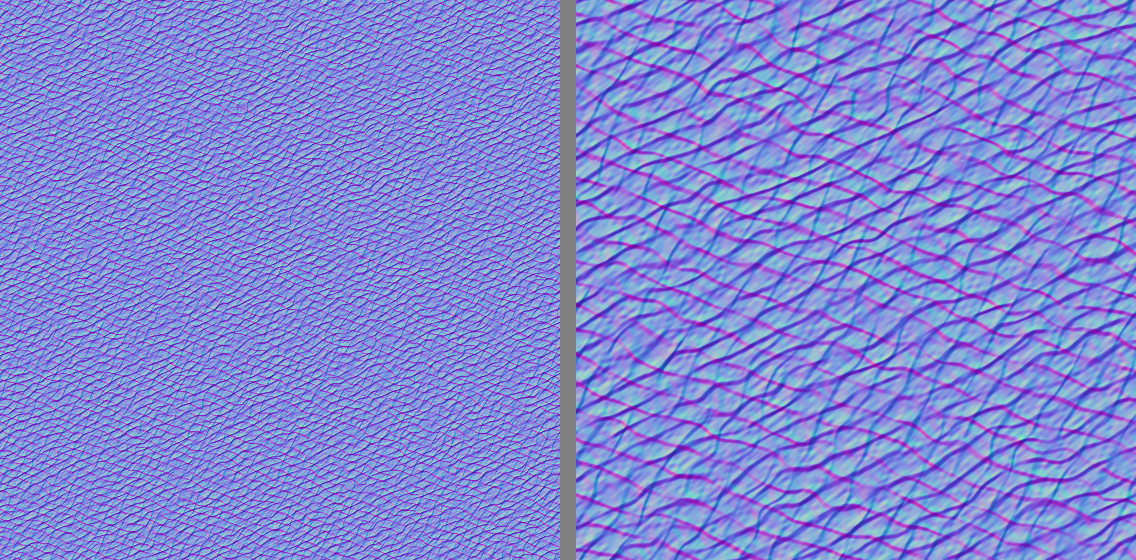
Left: the whole. Right: its middle third, enlarged.
Reproduce this texture map procedurally as a WebGL 2 fragment shader.

```glsl
#version 300 es
precision highp float;
// Normal map of fine leather: three families of wavy, broken creases cross
// each other over a dense wrinkle grain. They are summed as one height
// field, whose slopes are then encoded as colour.
uniform vec2 u_resolution;
out vec4 fragColor;

float hash(vec2 p) {
    vec3 q = fract(p.xyx * vec3(0.1031, 0.1030, 0.0973));
    q += dot(q, q.yzx + 33.33);
    return fract((q.x + q.y) * q.z);
}

float noise(vec2 p) {
    vec2 cell = floor(p), f = fract(p);
    f = f * f * (3.0 - 2.0 * f);
    float low = mix(hash(cell), hash(cell + vec2(1, 0)), f.x);
    float high = mix(hash(cell + vec2(0, 1)), hash(cell + vec2(1, 1)), f.x);
    return mix(low, high, f.y);
}

// Coordinates along (x) and across (y) lines that rise at the given angle
vec2 alignTo(vec2 p, float degrees) {
    float a = radians(degrees);
    return vec2(dot(p, vec2(cos(a), sin(a))), dot(p, vec2(-sin(a), cos(a))));
}

// Rounded rise followed by a steep drop; the drop is the visible crease
float creases(vec2 p, float degrees, float count, float dropWidth, float seed) {
    vec2 q = alignTo(p, degrees) + seed;
    float wave = 0.65 * noise(q * 24.0) + 0.42 * noise(q * 66.0 + 7.0);
    float t = fract(q.y * count + wave);
    float rise = min(t / (1.0 - dropWidth), 1.0);
    float profile = rise * (1.85 - 0.85 * rise) - smoothstep(1.0 - dropWidth, 1.0, t);
    float strength = smoothstep(0.1, 0.75, noise(q * vec2(65.0, 95.0) + 3.0));
    // Centred on its mean, so that varying strength leaves no broad slopes
    return (profile - 0.61) * mix(0.3, 1.0, strength);
}

// Short wrinkles, mostly along the rising diagonal
float grain(vec2 p) {
    vec2 rising = alignTo(p, 38.0) + 2.0;
    vec2 falling = alignTo(p, -52.0) + 5.0;
    return 0.0010 * noise(rising * vec2(210.0, 400.0))
         + 0.0007 * noise(falling * vec2(200.0, 300.0));
}

float height(vec2 p) {
    float rising = 0.0023 * creases(p, 25.0, 74.0, 0.23, 1.3);
    float falling = 0.0019 * creases(p, -20.0, 68.0, 0.20, 4.7);
    float steep = 0.0014 * creases(p, 60.0, 62.0, 0.18, 8.1);
    return rising + falling + steep + grain(p);
}

void main() {
    vec2 p = gl_FragCoord.xy / u_resolution;

    // Central differences over a fixed step in canvas units
    vec2 e = vec2(0.0005, 0.0);
    vec2 slope = vec2(height(p + e.xy) - height(p - e.xy),
                      height(p + e.yx) - height(p - e.yx)) / (2.0 * e.x);

    // Red is mirrored, so rising creases turn blue and falling ones magenta
    vec3 normal = normalize(vec3(-slope.x, slope.y, 1.0));
    vec3 color = vec3(0.505, 0.515, 0.45) + vec3(0.5, 0.53, 0.43) * normal;
    fragColor = vec4(color, 1.0);
}
```
